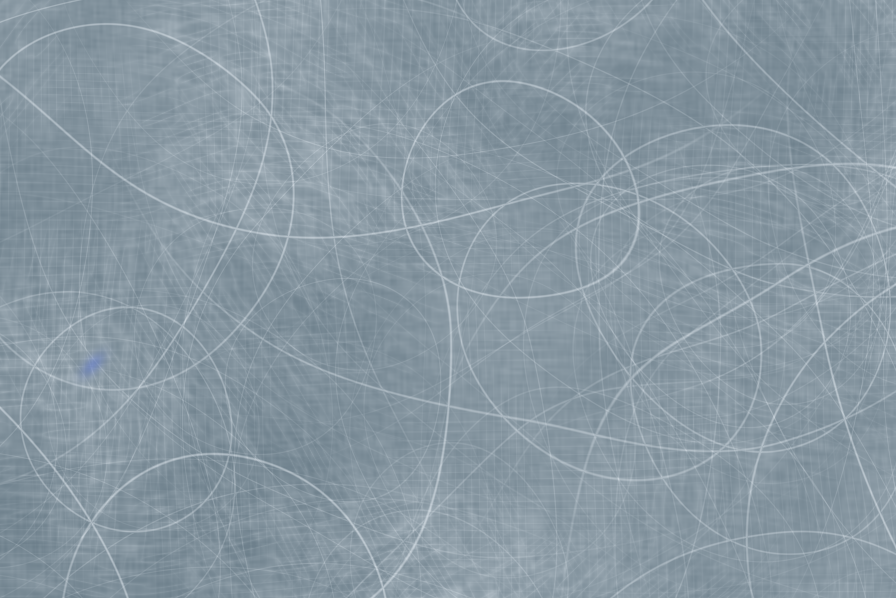
A WebGL 1 fragment shader for this texture:

```glsl
precision highp float;
// Blue-grey woven ground crossed by pale curved strands and scratchy fibres.
uniform vec2 u_resolution;

const vec3 DEEP_BLUE = vec3(0.455, 0.525, 0.570);
const vec3 PALE_MIST = vec3(0.770, 0.810, 0.840);
const vec3 SMUDGE_BLUE = vec3(0.38, 0.48, 0.78);
const vec2 SMUDGE_AT = vec2(0.155, 0.39);
const float GROUND_TONE = 0.13;
const float CLOUD_CONTRAST = 0.42;
const float WEAVE_CONTRAST = 0.25;
const float THREADS = 72.0;
const float THREAD_TONE = 0.10;
const float FIBRE_TONE = 0.17;
const float HUBS = 8.0;
const int BOLD_STRANDS = 30;
const int FAINT_STRANDS = 100;

float hash(vec2 p) {
  return fract(sin(dot(p, vec2(127.1, 311.7))) * 43758.5453);
}

vec2 hash2(vec2 p) {
  return vec2(hash(p), hash(p + 37.3));
}

float noise(vec2 p) {
  vec2 i = floor(p);
  vec2 f = fract(p);
  f = f * f * (3.0 - 2.0 * f);
  return mix(mix(hash(i), hash(i + vec2(1.0, 0.0)), f.x),
             mix(hash(i + vec2(0.0, 1.0)), hash(i + 1.0), f.x), f.y);
}

float cloud(vec2 p) {
  return 0.5 * noise(p * 2.6) + 0.3 * noise(p * 6.0 + 9.0) + 0.2 * noise(p * 15.0 + 4.0);
}

vec2 rotate(vec2 p, float angle) {
  float c = cos(angle);
  float s = sin(angle);
  return vec2(c * p.x - s * p.y, s * p.x + c * p.y);
}

// Soft line profile, never thinner than a pixel.
float line(float d, float halfWidth) {
  return 1.0 - smoothstep(0.0, halfWidth + 1.0 / u_resolution.y, abs(d));
}

// Fine grain running both ways, like cloth.
float weave(vec2 p) {
  return 0.5 * (noise(p * vec2(190.0, 38.0)) + noise(p * vec2(38.0, 190.0) + 50.0));
}

// Wavering net of thin upright and level threads.
float threads(vec2 p) {
  vec2 bend = vec2(noise(p * vec2(4.0, 3.0)), noise(p * vec2(3.0, 4.0) + 20.0));
  vec2 d = (fract(p * THREADS + 3.0 * bend) - 0.5) / THREADS;
  float upright = line(d.x, 0.0005) * smoothstep(0.25, 0.8, noise(p * vec2(14.0, 7.0)));
  float level = line(d.y, 0.0005) * smoothstep(0.3, 0.9, noise(p * vec2(7.0, 14.0) + 5.0));
  return upright + level;
}

// Patches of short brushed fibres in several directions.
float fibres(vec2 p) {
  float sum = 0.0;
  for (int i = 0; i < 5; i++) {
    float k = float(i);
    vec2 q = rotate(p, 0.35 + k * 0.67);
    q.y += 0.07 * noise(q * 4.0 + k * 7.0);
    float ridge = 1.0 - abs(2.0 * noise(q * vec2(14.0, 95.0) + k * 31.0) - 1.0);
    float patchMask = smoothstep(0.42, 0.85, noise(p * 3.2 + k * 13.7));
    sum += ridge * ridge * ridge * patchMask;
  }
  return sum;
}

// One long arc; many arcs pass close to a shared hub.
float strand(vec2 p, float id, float width, float spread, float reach) {
  vec2 seed = vec2(id, id * 0.37 + 2.0);
  vec2 extent = vec2(u_resolution.x / u_resolution.y, 1.0);
  vec2 hub = hash2(vec2(mod(id, HUBS), 71.0)) * extent;
  vec2 free = hash2(seed) * extent;
  vec2 start = mix(free, hub + (hash2(seed + 5.0) - 0.5) * spread, step(hash(seed + 9.0), 0.45));
  float angle = 6.2832 * hash(seed + 13.0);
  float radius = mix(0.18, 1.5, pow(hash(seed + 17.0), 1.5));
  vec2 centre = start + radius * vec2(cos(angle), sin(angle));
  float fade = 1.0 - smoothstep(0.35 * reach, reach, distance(p, start));
  return line(length(p - centre) - radius, width) * fade;
}

void main() {
  vec2 p = gl_FragCoord.xy / u_resolution.y;
  vec2 drift = vec2(noise(p * 2.3), noise(p * 2.3 + 40.0)) - 0.5;
  vec2 bent = p + 0.11 * drift;

  // Ground: clouds, cloth and brushed fibres.
  float tone = GROUND_TONE + CLOUD_CONTRAST * (cloud(p + 3.0) - 0.5);
  tone += WEAVE_CONTRAST * (weave(p + 0.02 * drift) - 0.5);
  tone += THREAD_TONE * threads(p) + FIBRE_TONE * fibres(p);

  // Strands: faint hairs first, then the bold ones.
  for (int i = 0; i < FAINT_STRANDS; i++) {
    float id = float(i) + 200.0;
    tone += mix(0.06, 0.22, hash(vec2(id, 3.0))) * strand(bent, id, 0.0004, 0.16, 0.75);
  }
  float bold = 0.0;
  for (int i = 0; i < BOLD_STRANDS; i++) {
    float id = float(i) + 1.0;
    float weight = hash(vec2(id, 8.0));
    float mark = strand(bent, id, mix(0.0005, 0.0020, weight), 0.08, 1.0);
    bold = max(bold, mix(0.25, 0.70, weight) * mark);
  }
  tone += bold * (1.0 - 0.4 * clamp(tone, 0.0, 1.0));

  vec3 colour = mix(DEEP_BLUE, PALE_MIST, clamp(tone, -0.08, 1.05));
  vec2 s = rotate(p - SMUDGE_AT, -0.8) / vec2(0.024, 0.012);
  colour = mix(colour, SMUDGE_BLUE, 0.6 * exp(-dot(s, s)));
  gl_FragColor = vec4(colour, 1.0);
}
```
